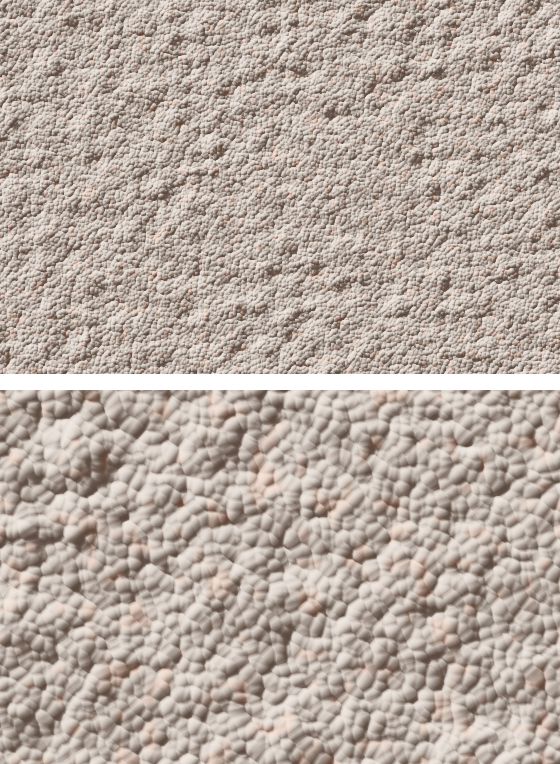
Top, the full canvas; bottom, a detail of the centre.
Reproduce this texture procedurally as a Shadertoy shader.

```glsl
// Rough, pale stucco raked by sunlight from the upper left.
// A height field of soft swells, rounded lumps and fine grains is shaded
// by its slope toward the light, with short cast shadows in the hollows.

const vec3 SHADE_COLOR = vec3(0.36, 0.29, 0.25);
const vec3 LIT_COLOR   = vec3(0.93, 0.90, 0.87);
const vec3 RUST_TINT   = vec3(0.03, -0.015, -0.03);

const vec2 LIGHT_DIR = vec2(-0.6, 0.8);

// Feature counts per canvas height, and their relief
const float SWELL_FREQ = 23.0;
const float LUMP_FREQ  = 45.0;
const float GRAIN_FREQ = 106.0;
const float SPECK_FREQ = 210.0;
const float SWELL_RELIEF = 6.5;
const float LUMP_RELIEF  = 2.3;
const float GRAIN_RELIEF = 1.75;

const float SLOPE_STEP   = 0.004;  // sampling distance toward the light
const int   SHADOW_STEPS = 6;
const float SUN_RISE     = 0.5;    // height gained by a ray per step
const float SHADOW_DEPTH = 0.65;
const float EXPOSURE     = 0.3;
const float TONE_MID     = 0.5;
const float TONE_RANGE   = 0.56;
const float SPECK_AMOUNT = 0.12;

vec3 hash3(vec2 p) {
    vec3 q = fract(p.xyx * vec3(0.1031, 0.1030, 0.0973));
    q += dot(q, q.yxz + 33.33);
    return fract((q.xxy + q.yzz) * q.zyx);
}

float valueNoise(vec2 p) {
    vec2 cell = floor(p), f = fract(p);
    f = f * f * (3.0 - 2.0 * f);
    float bottom = mix(hash3(cell).x, hash3(cell + vec2(1, 0)).x, f.x);
    float top = mix(hash3(cell + vec2(0, 1)).x, hash3(cell + vec2(1, 1)).x, f.x);
    return mix(bottom, top, f.y);
}

// Overlapping rounded bumps with random centers and heights
float domes(vec2 p) {
    vec2 cell = floor(p), f = fract(p);
    float highest = -2.0;
    for (int y = -1; y <= 1; y++)
    for (int x = -1; x <= 1; x++) {
        vec2 offset = vec2(x, y);
        vec3 rnd = hash3(cell + offset);
        vec2 d = offset + rnd.xy - f;
        highest = max(highest, 0.5 * rnd.z - 1.2 * dot(d, d));
    }
    return highest;
}

float surfaceHeight(vec2 p) {
    // The turned axes hide the lattice of the noise
    vec2 turned = mat2(0.8, 0.6, -0.6, 0.8) * p + 7.0;
    float swell = valueNoise(turned * SWELL_FREQ);
    vec2 warp = 0.006 * vec2(swell, valueNoise(p * LUMP_FREQ + 19.0));
    return SWELL_RELIEF * swell
         + LUMP_RELIEF * domes((p + warp) * LUMP_FREQ + 31.0)
         + GRAIN_RELIEF * domes((turned + warp) * GRAIN_FREQ);
}

// How far the relief toward the sun rises above the ray from p
float occlusion(vec2 p, float height) {
    float blocked = 0.0;
    for (int i = 2; i <= SHADOW_STEPS; i++) {
        float k = float(i);
        float rise = surfaceHeight(p + LIGHT_DIR * SLOPE_STEP * k) - height;
        blocked = max(blocked, rise - SUN_RISE * k);
    }
    return smoothstep(0.0, 1.2, blocked);
}

void mainImage(out vec4 fragColor, in vec2 fragCoord) {
    vec2 p = fragCoord / iResolution.y;

    // Slope toward the light, plus cast shadow and fine specks
    float height = surfaceHeight(p);
    float light = height - surfaceHeight(p + LIGHT_DIR * SLOPE_STEP);
    light += EXPOSURE - SHADOW_DEPTH * occlusion(p, height);
    light += SPECK_AMOUNT * (2.0 * valueNoise(p * SPECK_FREQ) - 1.0);

    // Soft shoulder keeps highlights and shadows within the palette
    float tone = TONE_MID + TONE_RANGE * light / sqrt(1.0 + light * light);
    vec3 color = mix(SHADE_COLOR, LIT_COLOR, tone);

    // Occasional rusty mineral grains
    float rust = smoothstep(0.65, 0.9, valueNoise(p * GRAIN_FREQ * 0.7 + 53.0));
    color += RUST_TINT * rust;

    fragColor = vec4(clamp(color, 0.0, 1.0), 1.0);
}
```
